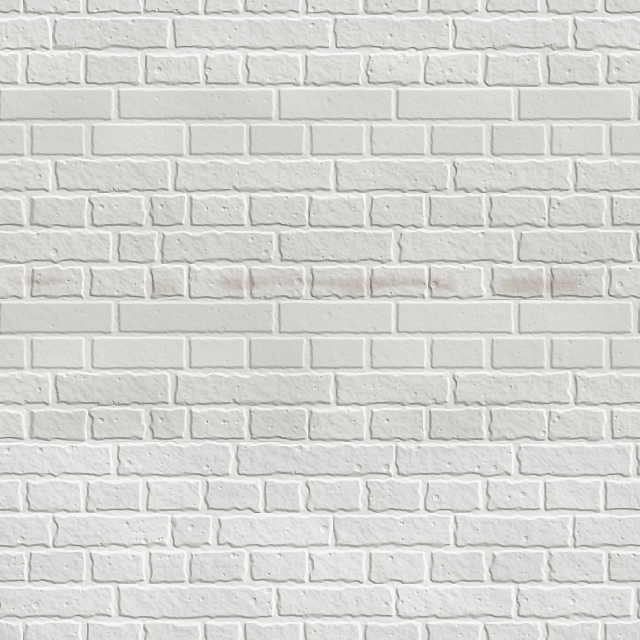
Reproduce this texture procedurally as a three.js fragment shader.

```glsl
// Whitewashed brick wall: 18 courses alternating long and short bricks, lit from the upper right.
varying vec2 vUv;

const float COURSES = 18.0;
const vec3 PAINT = vec3(0.833, 0.832, 0.820);
const vec3 FRESH_PAINT = vec3(0.868, 0.870, 0.862);
const vec3 STAIN = vec3(0.66, 0.60, 0.53);
const vec2 LIGHT_STEP = vec2(0.0014, 0.0015);

struct Brick {
  vec2 offset;    // from the brick centre
  vec2 halfSize;
  vec2 id;        // index along the course, course
  float rough;
};

float hash(vec2 c) {
  return fract(sin(dot(c, vec2(127.1, 311.7))) * 43758.5453);
}

// Value noise that wraps after n cells
float noise(vec2 p, vec2 n) {
  p *= n;
  vec2 c = floor(p);
  vec2 f = p - c;
  f = f * f * (3.0 - 2.0 * f);
  vec2 a = mod(c, n);
  vec2 b = mod(c + 1.0, n);
  return mix(mix(hash(a), hash(vec2(b.x, a.y)), f.x),
             mix(hash(vec2(a.x, b.y)), hash(b), f.x), f.y);
}

float roundBox(vec2 p, vec2 halfSize, float radius) {
  vec2 q = abs(p) - halfSize + radius;
  return length(max(q, 0.0)) + min(max(q.x, q.y), 0.0) - radius;
}

bool same(float a, float b) { return abs(a - b) < 0.5; }

// Each course holds equal bricks from its start, then one odd brick that fills the rest
Brick findBrick(vec2 p) {
  float down = (1.0 - p.y - 0.023) * COURSES + 1.0;
  float course = mod(floor(down), COURSES);
  float pitch = 0.187, start = 0.432, full = 4.0;
  if (mod(course, 2.0) < 0.5) {
    pitch = 0.0937;
    start = course < 3.0 ? 0.381 : (same(course, 14.0) ? 0.475 : 0.294);
    full = same(abs(course - 7.0), 3.0) ? 9.0 : 10.0;
  } else {
    float mirrored = min(course, 16.0 - course);
    if (same(mod(mirrored, 4.0), 1.0)) start = 0.521;
    if (same(course, 13.0)) start = 0.618;
  }
  float u = fract(p.x - start);
  float i = min(floor(u / pitch), full);
  float left = i * pitch;
  float right = i < full ? left + pitch : 1.0;
  if (same(i, full) && same(mod(course, 8.0), 7.0)) {
    float cut = left + 0.068;
    if (u < cut) right = cut;
    else { left = cut; i += 1.0; }
  }

  // Courses 9 to 12 share the wear of courses 3 to 6
  float wear = course > 8.5 && course < 12.5 ? course - 6.0 : course;
  vec2 id = vec2(i, wear);
  left += 0.002 + 0.005 * hash(id + 3.0);
  right -= 0.002 + 0.003 * hash(id + 7.0);
  float halfHeight = 0.5 / COURSES - 0.0033 - 0.0012 * hash(id + 11.0);
  vec2 offset = vec2(u - 0.5 * (left + right), (0.5 - fract(down)) / COURSES);
  float rough = same(wear, 3.0) || same(wear, 4.0) ? 0.35 : 1.0;
  return Brick(offset, vec2(0.5 * (right - left), halfHeight), id, rough);
}

// Scattered round chips
float pits(vec2 p, float n) {
  vec2 c = mod(floor(p * n), n);
  vec2 centre = 0.3 + 0.4 * vec2(hash(c + 1.0), hash(c + 2.0));
  float radius = 0.08 + 0.2 * hash(c + 4.0);
  float d = length(fract(p * n) - centre);
  return step(0.88, hash(c)) * (1.0 - smoothstep(0.4 * radius, radius, d));
}

// x: surface height, y: brick face coverage
vec2 surface(vec2 p) {
  Brick b = findBrick(p);
  float course = floor((1.0 - p.y - 0.023) * COURSES + 1.0);
  vec2 q = p + vec2(0.0, course > 8.5 && course < 12.5 ? 6.0 / COURSES : 0.0);
  float fine = noise(q, vec2(230.0));
  float lumps = noise(q, vec2(90.0));
  float swell = noise(q, vec2(34.0, 45.0));
  float edge = roundBox(b.offset, b.halfSize, 0.004);
  edge += ((lumps - 0.5) * 0.006 + (swell - 0.5) * 0.003) * b.rough + (fine - 0.5) * 0.0015;
  float face = 1.0 - smoothstep(-0.0035, 0.002, edge);
  float grain = mix(0.8, b.rough, face);
  float h = face + grain * (0.22 * fine + 0.34 * lumps + 0.25 * swell);
  h -= face * b.rough * (0.5 * pits(q, 42.0) + 0.3 * pits(q + 0.37, 75.0));
  return vec2(h, face);
}

void main() {
  vec2 p = vUv;
  Brick b = findBrick(p);
  vec2 here = surface(p);
  float slope = here.x - surface(p + LIGHT_STEP).x;

  // Paint, fresher near the bottom and top
  float fresh = 1.0 - smoothstep(0.29, 0.33, p.y) + 0.7 * smoothstep(0.84, 0.93, p.y);
  vec3 color = mix(PAINT, FRESH_PAINT, fresh);
  color += 0.025 * (hash(b.id + 19.0) - 0.5) * here.y;
  color += 0.04 * (noise(p, vec2(9.0, 14.0)) - 0.5) + 0.025 * (1.0 - here.y);

  // Rusty damp along one joint
  float band = exp(-pow((p.y - 0.553) * 70.0, 2.0));
  float damp = band * smoothstep(0.5, 0.85, noise(p, vec2(16.0, 50.0)));
  color = mix(color, STAIN, 0.4 * damp);

  // Relief: soft highlights, deeper shadows
  color += slope * (slope > 0.0 ? vec3(0.30) : vec3(0.56, 0.57, 0.59));
  gl_FragColor = vec4(clamp(color, 0.0, 0.96), 1.0);
}
```
